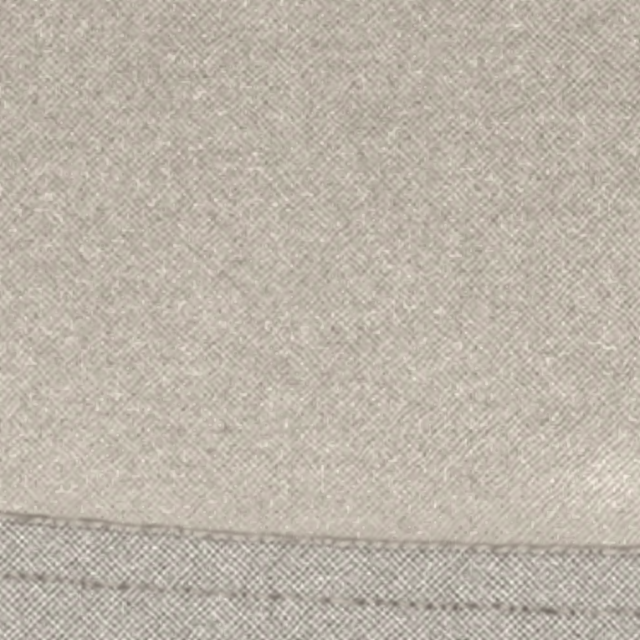
Give the GLSL for this texture, as a Shadertoy shader.

```glsl
// Pale woven cloth with a curved, stitched hem along the bottom.
// Two crossed diagonal waves form the weave; uneven yarn strength and
// specks break it up. Quadratic curves carry the hem and stitch row.

#define WEAVE_FREQ 72.0
#define WEAVE_WARP 0.0062
#define BODY_CONTRAST 0.042
#define HEM_CONTRAST 0.105
#define GRAIN 0.095
#define STITCH_FREQ 36.0
#define CLOTH vec3(0.747, 0.714, 0.666)
#define HEM_CLOTH vec3(0.715, 0.692, 0.657)
#define THREAD vec3(0.800, 0.762, 0.715)
#define SHADOW vec3(0.450, 0.410, 0.375)

const float TAU = 6.2831853;

float hash(vec2 p) {
    vec3 q = fract(vec3(p.xyx) * 0.1031);
    q += dot(q, q.yzx + 33.33);
    return fract((q.x + q.y) * q.z);
}

float noise(vec2 p) {
    vec2 i = floor(p), f = fract(p);
    f = f * f * (3.0 - 2.0 * f);
    return mix(mix(hash(i), hash(i + vec2(1, 0)), f.x),
               mix(hash(i + vec2(0, 1)), hash(i + vec2(1, 1)), f.x), f.y);
}

float fbm(vec2 p) {
    float sum = 0.0, amp = 0.5;
    for (int i = 0; i < 3; i++) {
        sum += amp * noise(p);
        p = p * 2.03 + 17.1;
        amp *= 0.5;
    }
    return sum / 0.875;
}

float hemEdge(float x)   { return 0.197 + x * (-0.104 + 0.048 * x); }
float stitchRow(float x) { return 0.101 + x * (-0.095 + 0.037 * x); }

// Soft band of half width w around zero
float band(float d, float w) { return exp(-d * d / (w * w)); }

// Crossed diagonals; ridge shifts the balance toward rising stripes
float weave(vec2 p, float ridge, float warpAmount) {
    vec2 warp = vec2(noise(p * 38.0), noise(p * 38.0 + 50.0)) - 0.5;
    p += warp * warpAmount;
    vec2 yarn = vec2(p.x - p.y, p.x + p.y) * WEAVE_FREQ;
    // Each yarn varies along its own length
    float a = 0.35 + 1.3 * noise(yarn * vec2(1.0, 0.45) + 3.0);
    float b = 0.35 + 1.3 * noise(yarn * vec2(0.45, 1.0) + 71.0);
    return a * cos(TAU * yarn.x) * (0.5 + ridge)
         + b * cos(TAU * yarn.y) * (0.5 - ridge);
}

// Uneven slanted stitches: x is the thread, y is the gap around it
vec2 stitches(float x, float d, float slant, float size) {
    float u = x * STITCH_FREQ + 1.5 * noise(vec2(x * 19.0, slant));
    float id = floor(u);
    float along = fract(u) - 0.5;
    float lift = hash(vec2(id, 7.0)) - 0.5;
    float across = d / size - along * slant - 0.7 * lift;
    float thread = band(along, 0.24 + 0.14 * hash(vec2(id, 3.0))) * band(across, 0.60);
    float near = floor(u + 0.5);
    float gapLift = 0.9 * (hash(vec2(near, 11.0)) - 0.5);
    float gap = band(abs(along) - 0.5, 0.22) * band(d / size - gapLift, 0.75);
    return vec2(thread * (0.4 + 0.8 * hash(vec2(id, slant))),
                gap * (0.25 + 0.85 * hash(vec2(near, slant + 5.0))));
}

void mainImage(out vec4 fragColor, in vec2 fragCoord) {
    vec2 uv = fragCoord / iResolution.xy;
    float wobble = 0.004 * (noise(vec2(uv.x * 45.0, 2.0)) - 0.5);
    float edge = uv.y - hemEdge(uv.x) + wobble;
    float row = uv.y - stitchRow(uv.x) - wobble;
    float hem = 1.0 - smoothstep(-0.010, 0.003, edge);

    // Broad light: dim top, pale fold above the hem, glint at the right
    float light = 0.008 - 0.034 * smoothstep(0.35, 1.0, uv.y);
    light += 0.012 * band(edge - 0.07, 0.10);
    vec2 glint = (uv - vec2(1.0, 0.250)) / vec2(0.12, 0.050);
    light += 0.070 * exp(-dot(glint, glint));
    light *= 1.0 - hem;
    light += 0.018 * (fbm(uv * 7.0) - 0.5);
    light += 0.045 * (fbm(uv * vec2(11.0, 80.0)) - 0.5) * (1.0 - 0.6 * hem);

    // Weave strength varies over the body and rises below the hem
    float ridge = 0.22 * smoothstep(0.35, 0.9, uv.x)
                * (1.0 - smoothstep(0.25, 0.48, uv.y)) * (1.0 - hem);
    float calm = smoothstep(0.0, 0.12, edge);
    float body = BODY_CONTRAST * mix(0.55, 1.0, calm)
               * (0.8 + 0.4 * noise(uv * 9.0))
               * (1.0 + 0.30 * smoothstep(0.4, 1.0, uv.x));
    float pattern = weave(uv, ridge, WEAVE_WARP * mix(1.0, 0.6, hem));
    float grain = noise(uv * 175.0) + 0.6 * noise(uv * 105.0 + 9.0) - 0.8;

    vec3 color = mix(CLOTH, HEM_CLOTH, hem) + light;
    color += pattern * mix(body, HEM_CONTRAST, hem);
    color += grain * GRAIN * mix(0.60 + 0.40 * calm, 1.25, hem);

    // Scattered pale and dark specks where yarns cross
    float speck = noise(uv * 125.0 + 23.0);
    color += 0.09 * smoothstep(0.74, 1.0, speck) - 0.07 * smoothstep(0.26, 0.0, speck);

    // Slight warm and cool mottling of the yarn
    float tint = noise(uv * 85.0 + 31.0) - 0.5;
    color += tint * vec3(0.018, -0.012, 0.012);

    // Hem crease, its broken shadow and the thread lying in it
    float fade = mix(1.0, 0.70, uv.x) * (0.5 + 0.9 * noise(vec2(uv.x * 60.0, 8.0)));
    vec2 upper = stitches(uv.x, edge + 0.003, 0.8, 0.0065);
    color = mix(color, SHADOW, 0.50 * fade * band(edge - 0.003, 0.0045));
    color = mix(color, SHADOW, 0.32 * fade * band(edge + 0.010, 0.0035));
    color = mix(color, SHADOW, 0.55 * upper.y);
    color = mix(color, THREAD, 0.75 * upper.x);

    // Lower row: uneven needle holes between small pale stitches
    vec2 lower = stitches(uv.x + 0.011, row, -0.7, 0.0065);
    color = mix(color, SHADOW, 0.32 * fade * band(row, 0.0060));
    color = mix(color, THREAD, 0.60 * lower.x);
    color = mix(color, SHADOW * 0.85, 0.75 * min(lower.y, 1.0));

    fragColor = vec4(clamp(color, 0.0, 1.0), 1.0);
}
```
